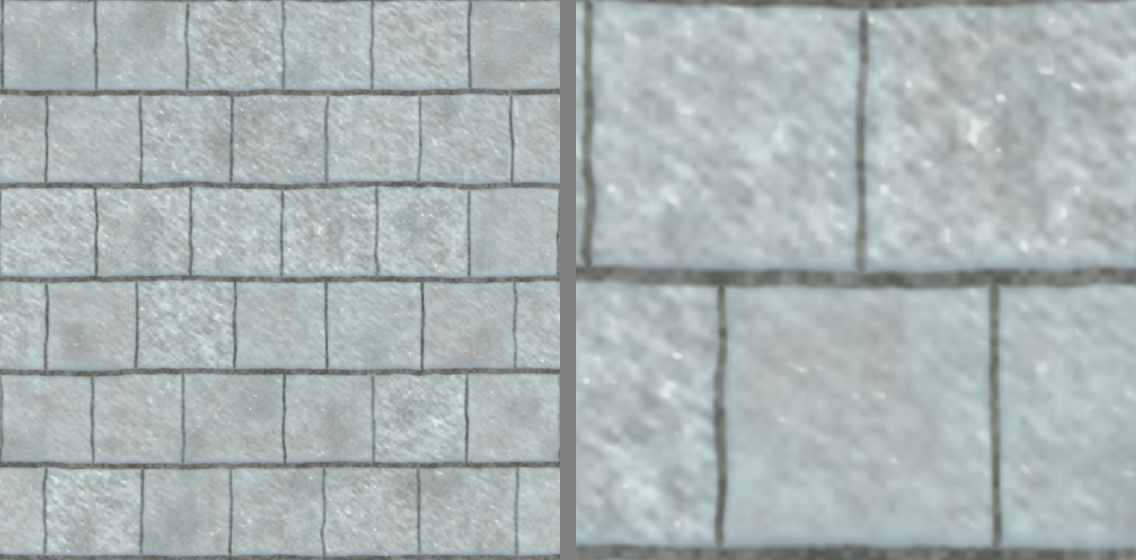
Left, the full canvas; right, a detail of the centre.
A Shadertoy shader for this texture:

```glsl
#define TILES 6.0
#define BED_HALF 0.030
#define JOINT_HALF 0.013
#define JOINT_JITTER 0.09
#define WOBBLE 0.030
#define GRAIN 0.23
#define WARM_STONE vec3(0.695, 0.705, 0.700)
#define COOL_STONE vec3(0.705, 0.775, 0.780)
#define MORTAR vec3(0.430, 0.435, 0.415)
#define SPARKLE vec3(0.90, 0.93, 0.92)
#define EDGE_BLUE vec3(0.60, 0.67, 0.72)

float hash(vec2 p) {
    return fract(sin(dot(p, vec2(127.1, 311.7))) * 43758.55);
}

// Value noise that repeats after the given number of cells
float noise(vec2 p, vec2 period) {
    vec2 i = floor(p), f = fract(p);
    f = f * f * (3.0 - 2.0 * f);
    vec2 a = mod(i, period), b = mod(i + 1.0, period);
    return mix(mix(hash(a), hash(vec2(b.x, a.y)), f.x),
               mix(hash(vec2(a.x, b.y)), hash(b), f.x), f.y);
}

float noise(vec2 uv, float cells) {
    return noise(uv * cells, vec2(cells));
}

// Grain stretched along a slope; whole-number shear keeps it periodic
float slantedGrain(vec2 uv) {
    return noise(vec2(uv.x * 90.0, (uv.x + 2.0 * uv.y) * 72.0), vec2(90.0, 72.0));
}

void mainImage(out vec4 fragColor, in vec2 fragCoord) {
    vec2 uv = fragCoord / iResolution.xy;

    // Uneven joint lines
    vec2 p = uv * TILES;
    p.x += WOBBLE * (noise(uv + 0.37, 36.0) - 0.5);
    p.y += WOBBLE * (noise(uv, 12.0) + 0.6 * noise(uv, 48.0) - 1.2);

    // Staggered rows, each upright joint shifted a little
    float row = mod(floor(p.y), TILES);
    p.x += 0.5 * (1.0 - mod(row, 2.0));
    float joint = floor(p.x + 0.5);
    float shift = JOINT_JITTER * (hash(vec2(mod(joint, TILES), row + 20.0)) - 0.5);
    float fromJoint = p.x - joint - shift;
    float column = mod(fromJoint > 0.0 ? joint : joint - 1.0, TILES);
    vec2 id = vec2(column, row);
    float above = fract(p.y);
    float bedDist = min(above, 1.0 - above);
    float jointDist = abs(fromJoint);

    // Per-tile character
    float tone = hash(id + 3.1) - 0.5;
    float tint = hash(id + 7.7);
    float roughness = mix(0.55, 1.25, pow(hash(id + 11.3), 1.5));

    // Stone face: cloudy tint, grain, stains and sparkles
    float clouds = noise(uv, 18.0);
    float blotch = noise(uv + 0.21, 48.0);
    float fine = noise(uv, 190.0);
    float slanted = slantedGrain(uv);
    float cool = 0.45 * clouds + 0.35 * blotch + 0.3 * tint - 0.1;
    float edge = 1.0 - smoothstep(0.02, 0.16, min(bedDist, jointDist));
    vec3 color = mix(WARM_STONE, COOL_STONE, clamp(cool + 0.3 * edge, 0.0, 1.0));
    float grain = 0.55 * (slanted - 0.5) + 0.35 * (fine - 0.5) + 0.2 * (blotch - 0.5);
    color += GRAIN * roughness * grain + 0.03 * tone;
    color -= 0.07 * smoothstep(0.6, 0.95, noise(uv + 0.53, 15.0)) * (0.4 + slanted);
    float glint = smoothstep(0.75, 0.95, noise(uv + 0.13, 130.0) * 0.6 + slanted * 0.4);
    color = mix(color, SPARKLE, 0.75 * glint * roughness);

    // Bluish lower lip and soft shade beside the joints
    float lip = (1.0 - smoothstep(0.03, 0.11, above)) * (0.3 + 0.5 * blotch);
    color = mix(color, EDGE_BLUE, lip);
    float shade = max(1.0 - smoothstep(0.0, 0.075, bedDist),
                      0.8 * (1.0 - smoothstep(0.0, 0.05, jointDist)));
    color *= 1.0 - 0.16 * shade;

    // Mortar: broad beds, thin uprights of varying depth
    float bed = 1.0 - smoothstep(BED_HALF - 0.016, BED_HALF + 0.014, bedDist);
    float depth = mix(0.55, 0.95, hash(vec2(mod(joint, TILES), row + 40.0)));
    float upright = depth * (1.0 - smoothstep(JOINT_HALF - 0.010, JOINT_HALF + 0.014, jointDist));
    vec3 mortar = MORTAR + 0.16 * (fine - 0.5) + 0.12 * (blotch - 0.5);
    color = mix(color, mortar, max(0.93 * bed, upright));

    fragColor = vec4(clamp(color, 0.0, 1.0), 1.0);
}
```
